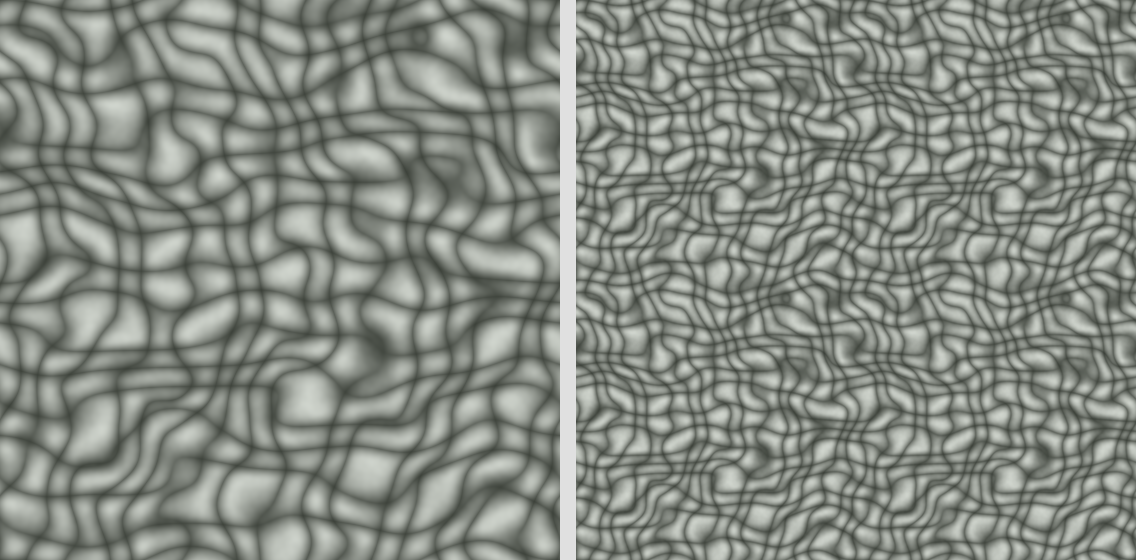
Left, the tile; right, the same tile 2 across and 2 down.
A Shadertoy shader for this texture:

```glsl
const float PI = 3.14159265;

// Unit gradient for a lattice corner
vec2 gradient(ivec2 cell, uint seed) {
    uint h = uint(cell.x) * 1597334677u ^ uint(cell.y) * 3812015801u ^ seed * 2798796415u;
    h = (h ^ (h >> 15)) * 2246822519u;
    h = (h ^ (h >> 13)) * 3266489917u;
    h ^= h >> 16;
    float angle = float(h & 65535u) / 65536.0 * 2.0 * PI;
    return vec2(cos(angle), sin(angle));
}

// Gradient noise that wraps after a whole number of lattice cells
float wrapNoise(vec2 uv, ivec2 repeats, uint seed) {
    vec2 p = fract(uv) * vec2(repeats);
    ivec2 cell = ivec2(floor(p));
    vec2 f = fract(p);
    vec2 w = f * f * f * (f * (f * 6.0 - 15.0) + 10.0);
    float corner[4];
    for (int i = 0; i < 4; i++) {
        ivec2 o = ivec2(i & 1, i >> 1);
        corner[i] = dot(gradient((cell + o) % repeats, seed), f - vec2(o));
    }
    return mix(mix(corner[0], corner[1], w.x), mix(corner[2], corner[3], w.x), w.y);
}

// Phase across the upright creases; the cosine leans them left and right
float columnPhase(vec2 uv) {
    return 15.0 * uv.x + 1.1 * cos(2.0 * PI * uv.y)
         + 0.9 * wrapNoise(uv, ivec2(3, 4), 1u)
         + 1.35 * wrapNoise(uv, ivec2(9, 8), 2u);
}

// Phase across the level creases, which stay coherent over longer runs
float rowPhase(vec2 uv) {
    return 15.0 * uv.y
         + 1.0 * wrapNoise(uv, ivec2(3, 2), 3u)
         + 1.3 * wrapNoise(uv, ivec2(5, 9), 4u);
}

// Rounded profile between creases, lower where they crowd together
float dome(float phase, float rate) {
    float s = sin(PI * phase);
    float crowding = smoothstep(14.0, 34.0, abs(rate));
    return sqrt(s * s + 0.003) * (1.0 - 0.5 * crowding);
}

void mainImage(out vec4 fragColor, in vec2 fragCoord) {
    vec2 uv = fragCoord / iResolution.xy;

    // Two crossing sets of creases
    float stepSize = 0.002;
    float column = columnPhase(uv);
    float row = rowPhase(uv);
    float columnRate = (columnPhase(uv + vec2(stepSize, 0.0)) - column) / stepSize;
    float rowRate = (rowPhase(uv + vec2(0.0, stepSize)) - row) / stepSize;
    float u = dome(column, columnRate);
    float v = dome(row, rowRate);

    // Swollen scales: soft flanks, thin dark lines, darkest at the crossings
    float height = 0.3 * u * v + 0.35 * sqrt(u * v) + 0.175 * (u + v);
    float shade = 0.24 + 0.56 * height;

    // Faint mottling
    shade += 0.03 * wrapNoise(uv, ivec2(24, 24), 5u)
           + 0.02 * wrapNoise(uv, ivec2(70, 70), 6u);

    vec3 greenGrey = vec3(-0.005, 0.015, -0.015);
    fragColor = vec4(clamp(shade + greenGrey, 0.0, 1.0), 1.0);
}
```
